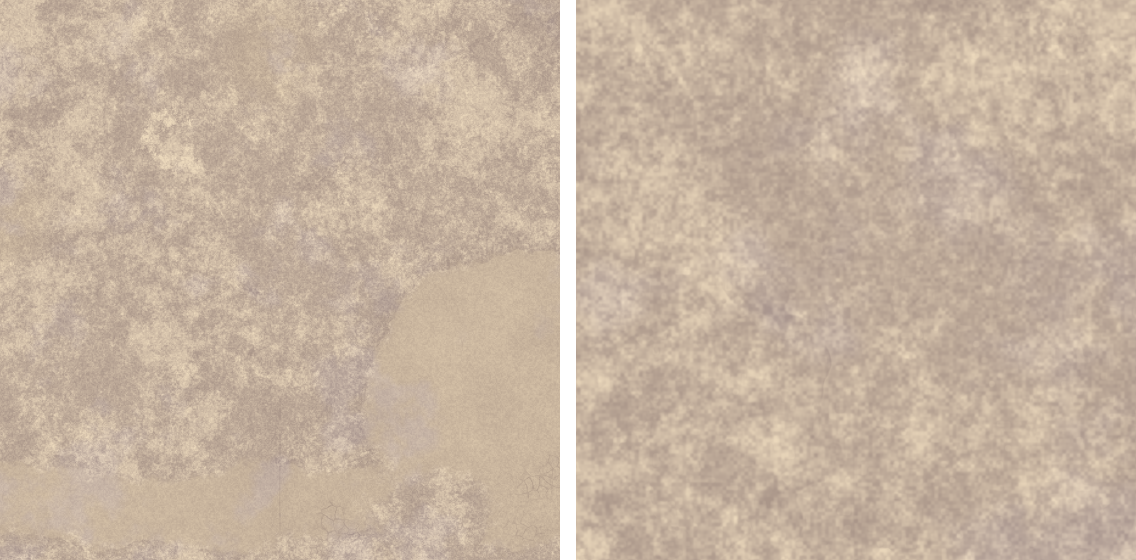
Left: the whole. Right: its middle third, enlarged.
Write a Shadertoy shader that draws this texture.

```glsl
const vec3 TAUPE = vec3(0.73, 0.653, 0.588);
const vec3 CREAM = vec3(0.89, 0.815, 0.71);
const vec3 COOL_TINT = vec3(-0.004, 0.0, 0.022);
const vec3 WARM_TINT = vec3(0.002, 0.0, -0.012);

float hash(vec2 cell) {
    vec3 q = fract(cell.xyx * 0.1031);
    q += dot(q, q.yzx + 33.33);
    return fract((q.x + q.y) * q.z);
}

float noise(vec2 p) {
    vec2 i = floor(p), f = fract(p);
    f = f * f * f * (f * (f * 6.0 - 15.0) + 10.0);
    return mix(mix(hash(i), hash(i + vec2(1, 0)), f.x),
               mix(hash(i + vec2(0, 1)), hash(i + vec2(1, 1)), f.x), f.y);
}

float fbm(vec2 p, float gain, int octaves) {
    float sum = 0.0, total = 0.0, weight = 1.0;
    for (int i = 0; i < octaves; i++) {
        sum += weight * noise(p);
        total += weight;
        weight *= gain;
        p = mat2(1.6, 1.2, -1.2, 1.6) * p + 17.3;
    }
    return sum / total;
}

float ellipse(vec2 p, vec2 centre, vec2 radius) {
    return (length((p - centre) / radius) - 1.0) * min(radius.x, radius.y);
}

float segment(vec2 p, vec2 a, vec2 b) {
    vec2 ab = b - a;
    return length(p - a - ab * clamp(dot(p - a, ab) / dot(ab, ab), 0.0, 1.0));
}

float smoothUnion(float a, float b, float k) {
    float h = max(k - abs(a - b), 0.0) / k;
    return min(a, b) - h * h * k * 0.25;
}

// Soft spot: 1 at the centre, 0 beyond the radius
float spot(vec2 p, vec2 centre, float radius) {
    return 1.0 - smoothstep(0.2, 1.0, length(p - centre) / radius);
}

// Shadow that starts sharply at d = 0 and fades outwards
float ledge(float d, float width) {
    return smoothstep(-0.002, 0.002, d) * exp(-max(d, 0.0) / width);
}

// Gap between the two nearest cell points: 0 on the joints
float pebbleJoint(vec2 p) {
    vec2 base = floor(p);
    float first = 9.0, second = 9.0;
    for (int y = -1; y <= 1; y++)
    for (int x = -1; x <= 1; x++) {
        vec2 cell = base + vec2(x, y);
        float d = length(cell + vec2(hash(cell), hash(cell + 61.7)) - p);
        second = min(second, max(first, d));
        first = min(first, d);
    }
    return second - first;
}

// Pale chip along a line, eaten away by noise
float chip(vec2 p, vec2 a, vec2 b, float width, float wear) {
    float d = segment(p, a, b) / width;
    return smoothstep(0.0, 0.4, 0.8 - d + (wear - 0.5) * 5.0);
}

void mainImage(out vec4 fragColor, in vec2 fragCoord) {
    vec2 p = fragCoord / iResolution.xy;
    float broad = fbm(p * 6.0 + 3.1, 0.6, 5);
    float detail = fbm(p * 17.0 + 8.4, 0.88, 5);
    float grain = 0.6 * noise(p * 460.0) + 0.4 * noise(p * 230.0 + 9.0) - 0.5;
    vec2 warp = vec2(fbm(p * 7.0 + 21.0, 0.55, 5), fbm(p * 7.0 + 47.0, 0.55, 5)) - 0.5;
    vec2 q = p + warp * 0.10;

    // Smooth plaster: a rounded slab joined to a low band, with a worn island
    float slab = ellipse(q, vec2(0.90, 0.30), vec2(0.25, 0.245));
    float band = abs(q.y - 0.09) - 0.058;
    float island = ellipse(q, vec2(0.76, 0.07), vec2(0.10, 0.085));
    float plaster = max(smoothUnion(slab, band, 0.06), -island);
    float smoothArea = 1.0 - smoothstep(-0.015, 0.008, plaster + 0.06 * (detail - 0.5));

    // Rough mottled wall
    float regions = 0.03 * (spot(q, vec2(0.90, 0.68), 0.16) + spot(q, vec2(0.20, 0.92), 0.15)
                  - spot(q, vec2(0.25, 0.84), 0.12) - spot(q, vec2(0.63, 0.34), 0.10));
    float stain = smoothstep(0.42, 0.66, 0.36 * broad + 0.64 * detail + 0.08 * grain + regions);
    float speck = smoothstep(0.68, 0.92, noise(p * 210.0));
    float roughTone = 0.07 + 0.48 * stain + 0.7 * (detail - 0.5) + 0.2 * speck;

    // Calm tone of the plaster and of two faded patches above
    float calm = 0.32 + 0.45 * (broad - 0.5) + 0.35 * (detail - 0.5);
    float faded = max(spot(q, vec2(0.48, 0.90), 0.13), spot(q, vec2(0.03, 0.60), 0.10));
    float tone = mix(roughTone, calm, max(smoothArea, 0.65 * faded));

    // Broken relief edges and the rim of the slab
    float contour = (fbm(p * 5.0 + 12.0, 0.6, 6) - 0.5) * 0.25;
    float broken = smoothstep(0.45, 0.75, noise(p * 7.0 + 5.0));
    tone -= 0.3 * broken * ledge(contour, 0.007) * (1.0 - smoothArea);
    tone += 0.12 * broken * ledge(-contour, 0.005) * (1.0 - smoothArea);
    float rimWear = smoothstep(0.2, 0.65, noise(p * 9.0 + 2.0));
    float slabRim = ledge(plaster, 0.012) * smoothstep(0.10, 0.30, p.y);
    float lowRim = ledge(plaster, 0.006) * (1.0 - smoothstep(0.06, 0.22, p.y));
    tone -= rimWear * (0.32 * slabRim + 0.26 * lowRim);

    // Pale chips and scattered flecks
    float wear = fbm(p * 24.0 + 31.0, 0.75, 5);
    float chips = chip(q, vec2(0.29, 0.76), vec2(0.32, 0.80), 0.020, wear);
    chips += 0.55 * chip(q, vec2(0.31, 0.74), vec2(0.42, 0.68), 0.013, wear);
    chips += 0.7 * chip(q, vec2(0.63, 0.90), vec2(0.64, 0.98), 0.010, wear);
    chips += 0.5 * chip(q, vec2(0.82, 0.95), vec2(0.84, 0.97), 0.018, wear);
    chips += 0.5 * smoothstep(0.63, 0.72, wear) * (1.0 - smoothArea);
    tone += 0.5 * min(chips, 1.0);

    // Pebbled corner, bottom crackle and a hairline seam
    float joint = 1.0 - smoothstep(0.03, 0.2, pebbleJoint((p + warp * 0.06) * 58.0));
    float pebbled = max(spot(q, vec2(0.95, 0.12), 0.11), 0.6 * spot(q, vec2(0.62, 0.05), 0.07));
    tone -= 0.28 * joint * smoothstep(0.1, 0.5, pebbled) * noise(p * 22.0 + 4.0) * 1.6;
    float seam = 1.0 - smoothstep(0.0005, 0.002, abs(p.x - 0.5 + warp.x * 0.004));
    tone -= 0.3 * seam * (1.0 - smoothstep(0.38, 0.43, p.y)) * noise(p * 30.0);

    // Colour with cool haze and warm plaster
    tone += grain * mix(0.72, 0.5, smoothArea);
    float haze = smoothstep(0.52, 0.72, fbm(p * 8.0 + 70.0, 0.6, 5));
    vec3 color = mix(TAUPE, CREAM, clamp(tone, -0.4, 1.2));
    color += COOL_TINT * haze + WARM_TINT * max(smoothArea, faded) * (1.0 - haze);
    fragColor = vec4(color, 1.0);
}
```
